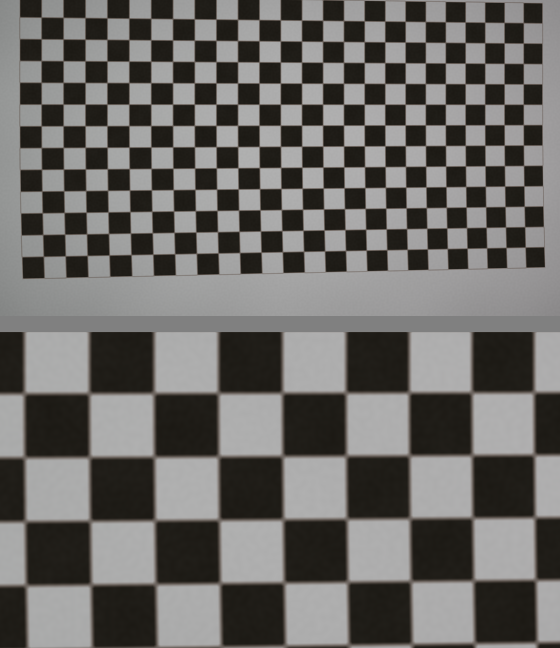
Top: the whole. Bottom: its middle third, enlarged.
This pattern is drawn by a Shadertoy shader. Its source:

```glsl
vec2 gradient(vec2 cell) {
    vec3 h = fract(cell.xyx * vec3(0.1031, 0.1030, 0.0973));
    h += dot(h, h.yzx + 33.33);
    float angle = 6.2832 * fract((h.x + h.y) * h.z);
    return vec2(cos(angle), sin(angle));
}

float gradientNoise(vec2 p) {
    vec2 i = floor(p), f = fract(p);
    vec2 s = f * f * f * (f * (f * 6.0 - 15.0) + 10.0);
    float a = dot(gradient(i), f);
    float b = dot(gradient(i + vec2(1, 0)), f - vec2(1, 0));
    float c = dot(gradient(i + vec2(0, 1)), f - vec2(0, 1));
    float d = dot(gradient(i + 1.0), f - 1.0);
    return mix(mix(a, b, s.x), mix(c, d, s.x), s.y);
}

// Board coordinates in cells: perspective plus a slight lens bend
vec2 boardCoords(vec2 p) {
    float bend = max(0.65 - p.y, 0.0);
    float x = (p.x - 0.0625 - 0.0324 * bend * bend) / 1.655;
    float column = 25.0 * (x - 0.077 * x * (1.0 - x) * (0.575 + 0.85 * x));
    float row = (p.y - 0.1171 - 0.0361 * x) / (0.069 - 0.0046 * x);
    return vec2(column, row);
}

// Soft checker of 25 by 13 cells, dark in every corner
float checkerInk(vec2 cell) {
    vec2 soft = max(vec2(0.055), fwidth(cell));
    vec2 wave = 0.5 - abs(mod(cell + 0.5, 2.0) - 1.0);
    wave = clamp(wave / soft, -1.0, 1.0);
    vec2 size = vec2(25, 13);
    vec2 inside = smoothstep(-soft, soft, 0.5 * size - abs(cell - 0.5 * size));
    return smoothstep(0.0, 1.0, 0.5 + 0.5 * wave.x * wave.y) * inside.x * inside.y;
}

void mainImage(out vec4 fragColor, in vec2 fragCoord) {
    vec2 p = fragCoord / iResolution.y;
    float ink = checkerInk(boardCoords(p));

    // Paper light falls off towards the borders
    vec2 fromCentre = (p - vec2(0.92, 0.54)) * vec2(1.0, 1.5);
    float light = 0.685 - 0.11 * dot(fromCentre, fromCentre);
    light += 0.012 * gradientNoise(p * 5.0);
    vec3 paper = light + vec3(0.008, 0.0, 0.004) * (p.x - 0.9);

    // Warm ink with faint mottling
    vec3 dark = vec3(0.12, 0.11, 0.09) + 0.012 * gradientNoise(p * 24.0);
    vec3 color = mix(paper, dark, ink);

    // Brownish fringe on the soft edges, then fine grain
    color += vec3(0.025, 0.0, -0.012) * 4.0 * ink * (1.0 - ink);
    color += 0.012 * gradientNoise(p * 130.0);
    fragColor = vec4(color, 1.0);
}
```
